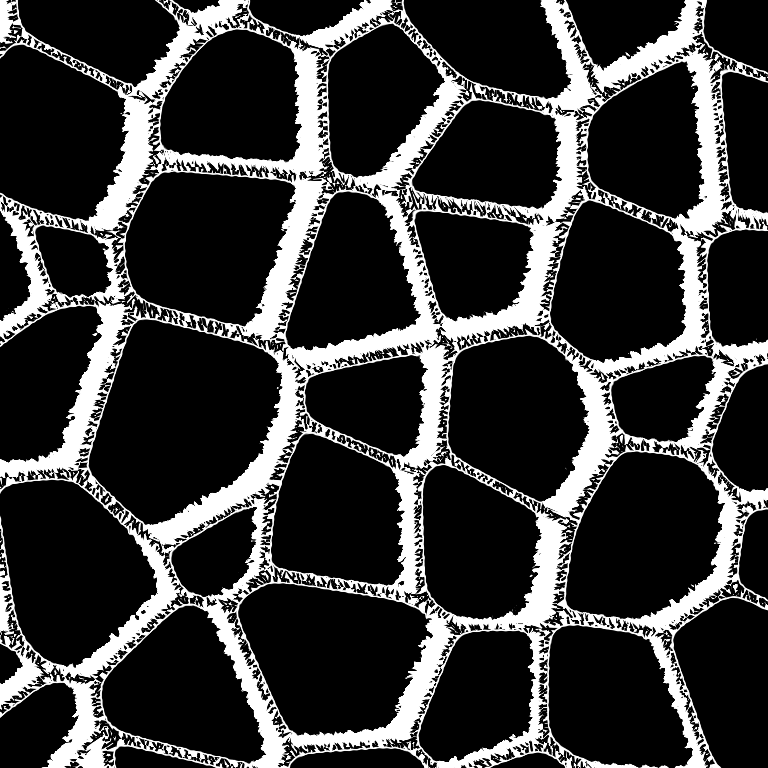
Reproduce this texture procedurally as a three.js fragment shader.

```glsl
varying vec2 vUv;

#define CELLS 5.4          // seeds across the canvas
#define SIZE_SPREAD 0.42   // how much large pores crowd out small ones
#define THIN 0.0075        // wall width on the shaded sides
#define THICK 0.029        // wall width on the lit sides
#define ROUNDING 0.008     // softness of the pore corners
#define LIT_SIDE vec2(0.88, -0.475)
#define RIM 0.0021         // bright outline of each pore
#define STROKE 0.0016      // half width of a hatch stroke
#define STROKE_REACH 0.008 // half length of a hatch stroke
#define STROKE_GRID vec2(0.006, 0.013)
#define RAGGED 0.004       // roughness of the lit inner edge
#define SOFT 0.0007        // edge smoothing

vec2 hash2(vec2 p) {
  vec2 q = vec2(dot(p, vec2(127.1, 311.7)), dot(p, vec2(269.5, 183.3)));
  return fract(sin(q) * 43758.5);
}

// Seed position in xy, squared radius in z
vec3 poreSeed(vec2 id) {
  float size = hash2(id + 41.7).x;
  float radius2 = SIZE_SPREAD * smoothstep(0.12, 0.45, size) * (0.7 + 0.3 * size);
  return vec3(id + 0.14 + 0.72 * hash2(id), radius2);
}

float powerDistance(vec2 p, vec3 seed) {
  vec2 offset = p - seed.xy;
  return dot(offset, offset) - seed.z;
}

// Distance to scattered short strokes that run mostly along y
float strokeDistance(vec2 q) {
  vec2 base = floor(q / STROKE_GRID);
  float nearest = 1.0;
  for (int j = -1; j <= 1; j++) {
    for (int i = -2; i <= 2; i++) {
      vec2 id = base + vec2(float(i), float(j));
      vec2 offset = q - (id + hash2(id)) * STROKE_GRID;
      vec2 along = normalize(vec2(1.5 * hash2(id + 17.3).x - 0.35, 1.0));
      float t = clamp(dot(offset, along), -STROKE_REACH, STROKE_REACH);
      nearest = min(nearest, length(offset - along * t));
    }
  }
  return nearest;
}

// Layered sines for the wandering inner edge
float wander(vec2 p) {
  float fine = sin(310.0 * p.x + 3.0 * sin(140.0 * p.y));
  float slanted = sin(dot(p, vec2(-170.0, 270.0)) + 2.0 * sin(90.0 * p.x));
  return 0.5 * (fine + slanted);
}

void main() {
  vec2 p = vUv * CELLS;
  vec2 base = floor(p);

  // Owning pore in a power diagram
  vec3 home = vec3(0.0);
  float homePower = 1000.0;
  for (int j = -2; j <= 2; j++) {
    for (int i = -2; i <= 2; i++) {
      vec3 seed = poreSeed(base + vec2(float(i), float(j)));
      float power = powerDistance(p, seed);
      if (power < homePower) {
        homePower = power;
        home = seed;
      }
    }
  }

  // Rounded pore edge, with wall width set by the facing of each side
  float wallScale = mix(0.5, 1.0, smoothstep(0.0, 0.28, home.z));
  float weightSum = 0.0;
  float litSum = 0.0;
  float border = 1.0;
  float nearest = 1.0;
  vec2 normal = vec2(0.0, 1.0);
  for (int j = -2; j <= 2; j++) {
    for (int i = -2; i <= 2; i++) {
      vec3 seed = poreSeed(base + vec2(float(i), float(j)));
      vec2 link = seed.xy - home.xy;
      float span = length(link);
      if (span > 0.001) {
        float gap = (powerDistance(p, seed) - homePower) / (2.0 * span * CELLS);
        vec2 facing = link / span;
        float sideLit = smoothstep(0.1, 0.9, dot(facing, LIT_SIDE));
        float variation = 0.7 + 0.5 * hash2(home.xy + seed.xy).x;
        float inner = gap - mix(THIN, THICK, sideLit) * wallScale * variation;
        float weight = exp(-inner / ROUNDING);
        weightSum += weight;
        litSum += weight * sideLit;
        border = min(border, gap);
        if (inner < nearest) {
          nearest = inner;
          normal = facing;
        }
      }
    }
  }
  float edge = -ROUNDING * log(weightSum);
  float lit = litSum / weightSum;

  // Hatching laid across the wall
  vec2 local = (p - home.xy) / CELLS;
  vec2 tangent = vec2(-normal.y, normal.x);
  vec2 wallFrame = vec2(dot(local, tangent), dot(local, normal));
  float hatch = strokeDistance(wallFrame + home.xy * 7.0);
  float clearing = smoothstep(0.0, 0.5, lit) * smoothstep(0.002, 0.011, border);
  float strokeWidth = mix(STROKE, -0.0015, clearing);
  float paper = smoothstep(-SOFT, SOFT, hatch - strokeWidth);

  // Ragged lit edge and thin outline
  edge += lit * (RAGGED * wander(vUv) + 1.3 * min(hatch, 0.005) - 0.003);
  edge += 0.0006 * wander(vUv * 1.7);
  float wall = 1.0 - smoothstep(-SOFT, SOFT, edge);
  float rim = smoothstep(-SOFT, SOFT, edge + RIM);

  gl_FragColor = vec4(vec3(wall * max(rim, paper)), 1.0);
}
```
